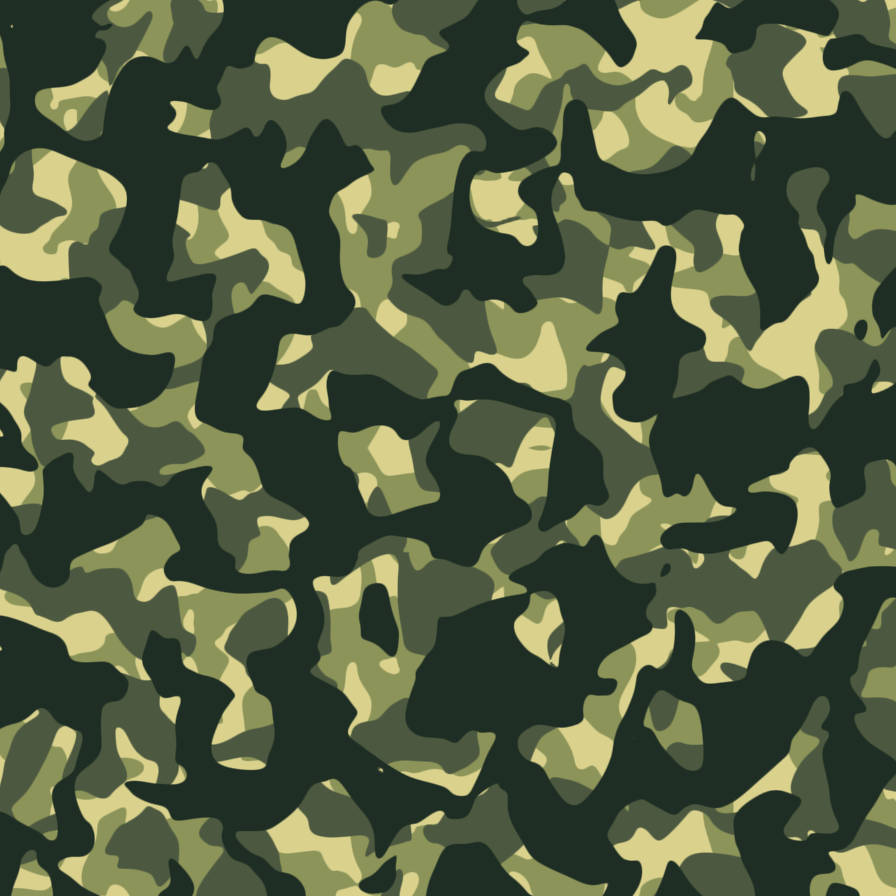
Write a Shadertoy shader that draws this pattern.

```glsl
// Woodland camouflage: four flat colours in overlapping, smooth-edged blobs.

#define DARK_SCALE   10.4   // noise cells across the canvas, per layer
#define MOSS_SCALE   11.6
#define OLIVE_SCALE  12.6
#define DARK_LEVEL   0.014  // a layer covers where its noise exceeds the level
#define MOSS_LEVEL   0.018
#define OLIVE_LEVEL -0.050
#define WARP         0.60   // bending of the blobs, in cells
#define DETAIL       0.42   // strength of the finer lobes
#define EDGE         0.90   // edge softness, in pixel footprints

const vec3 CREAM = vec3(0.85, 0.82, 0.55);
const vec3 OLIVE = vec3(0.55, 0.58, 0.35);
const vec3 MOSS  = vec3(0.30, 0.35, 0.25);
const vec3 DARK  = vec3(0.12, 0.18, 0.14);

// Unit gradient at a random angle for each lattice point
vec2 gradient(vec2 cell) {
    float h = fract(sin(dot(cell, vec2(127.1, 311.7))) * 43758.545);
    float angle = 6.28319 * h;
    return vec2(cos(angle), sin(angle));
}

// Gradient noise, centred on zero
float noise(vec2 p) {
    vec2 i = floor(p), f = p - i;
    vec2 u = f * f * f * (f * (f * 6.0 - 15.0) + 10.0);
    vec2 e = vec2(1.0, 0.0);
    float a = dot(gradient(i), f);
    float b = dot(gradient(i + e.xy), f - e.xy);
    float c = dot(gradient(i + e.yx), f - e.yx);
    float d = dot(gradient(i + e.xx), f - e.xx);
    return mix(mix(a, b, u.x), mix(c, d, u.x), u.y);
}

// Warped two-octave field; the finer octave is rotated to hide the lattice
float blobs(vec2 p, float seed) {
    p += seed * vec2(17.3, 9.7);
    p += WARP * vec2(noise(p + 31.4), noise(p + 73.9));
    vec2 fine = mat2(0.8, 0.6, -0.6, 0.8) * p * 2.13;
    return noise(p) + DETAIL * noise(fine + 5.2);
}

// Antialiased coverage of the region above a level
float coverage(float field, float level) {
    float w = max(EDGE * fwidth(field), 1e-4);
    return smoothstep(level - w, level + w, field);
}

void mainImage(out vec4 fragColor, in vec2 fragCoord) {
    vec2 uv = fragCoord / min(iResolution.x, iResolution.y);
    vec2 mirrored = vec2(uv.x, abs(uv.y - 0.5));  // lowest layer folds at mid height

    // Paint from the lightest layer up to the darkest
    vec3 col = CREAM;
    col = mix(col, OLIVE, coverage(blobs(mirrored * OLIVE_SCALE, 1.0), OLIVE_LEVEL));
    col = mix(col, MOSS, coverage(blobs(uv * MOSS_SCALE, 2.0), MOSS_LEVEL));
    col = mix(col, DARK, coverage(blobs(uv * DARK_SCALE, 3.0), DARK_LEVEL));

    fragColor = vec4(col, 1.0);
}
```
